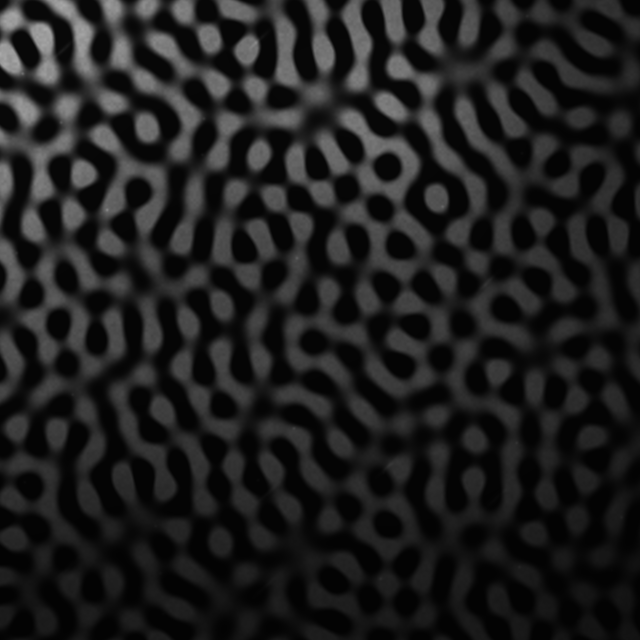
A Shadertoy shader for this pattern:

```glsl
// Soft grey labyrinth of worms, rings and dots under uneven light.
// Many plane waves of nearly equal wavelength are summed into a random field,
// then squashed to a tone, lit from the upper left, and dusted with flecks.

const float PI = 3.14159265;
const int WAVES = 56;

float hash(vec2 p) {
    vec3 q = fract(vec3(p.xyx) * 0.1031);
    q += dot(q, q.yzx + 33.33);
    return fract((q.x + q.y) * q.z);
}

float valueNoise(vec2 p) {
    vec2 cell = floor(p), f = fract(p);
    f = f * f * (3.0 - 2.0 * f);
    float low = mix(hash(cell), hash(cell + vec2(1, 0)), f.x);
    float high = mix(hash(cell + vec2(0, 1)), hash(cell + vec2(1, 1)), f.x);
    return mix(low, high, f.y);
}

// Random field of unit variance; waves near the lean angle are stronger.
float waveField(vec2 p, float frequency, float spread, float lean, float bias) {
    float sum = 0.0;
    for (int i = 0; i < WAVES; i++) {
        float id = float(i);
        float angle = PI * (id + hash(vec2(id, 3.0))) / float(WAVES);
        float k = frequency * (1.0 + spread * (hash(vec2(id, 17.0)) - 0.5));
        float phase = 2.0 * PI * hash(vec2(id, 41.0));
        float weight = 1.0 + bias * cos(2.0 * (angle - lean));
        sum += weight * cos(2.0 * PI * k * dot(p, vec2(cos(angle), sin(angle))) + phase);
    }
    return sum * sqrt(2.0 / float(WAVES));
}

float glow(vec2 p, vec2 center, float area) {
    vec2 d = p - center;
    return exp(-dot(d, d) / area);
}

// Brightness of the light over the canvas.
float illumination(vec2 p) {
    float base = 0.10 + 0.13 * smoothstep(0.0, 0.5, p.y);
    float light = base + 0.42 * glow(p, vec2(0.0, 1.0), 0.14)
                       + 0.20 * glow(p, vec2(0.6, 0.9), 0.05);
    light *= 1.0 - 0.32 * smoothstep(0.6, 1.0, p.x);
    return light * (0.9 + 0.2 * valueNoise(p * 5.0));
}

// Soft strokes, one at most per grid cell; equal radii give round specks.
float flecks(vec2 p, float grid, float chance, vec2 radii, float angle, float seed) {
    vec2 cell = floor(p * grid);
    vec2 jitter = vec2(hash(cell + seed), hash(cell + seed + 7.3));
    vec2 d = (fract(p * grid) - mix(vec2(0.3), vec2(0.7), jitter)) / grid;
    float c = cos(angle), s = sin(angle);
    d = vec2(c * d.x + s * d.y, c * d.y - s * d.x) / radii;
    return step(hash(cell + seed + 19.7), chance) * exp(-dot(d, d));
}

void mainImage(out vec4 fragColor, in vec2 fragCoord) {
    vec2 p = fragCoord / iResolution.xy;

    // Labyrinth tone
    float field = waveField(p, 17.5, 0.16, 0.42, 0.3);
    float tone = smoothstep(-0.95, 1.4, field);

    // Fine grain, visible in the bright parts only
    float grain = valueNoise(p * 240.0) + valueNoise(p * 130.0 + 50.0) - 1.0;
    tone *= 1.0 + 0.10 * grain;

    // Faint scratches and tiny specks
    float scratches = flecks(p, 6.0, 0.22, vec2(0.018, 0.003), 0.75, 5.0)
                    * (0.6 + 0.4 * valueNoise(p * 150.0));
    float specks = flecks(p, 14.0, 0.14, vec2(0.0025), 0.0, 31.0);

    float light = illumination(p);
    float grey = 0.008 + light * (0.04 + 0.96 * tone);
    grey += light * (0.45 * scratches + 0.35 * specks) * (0.3 + 0.7 * tone);
    fragColor = vec4(vec3(grey), 1.0);
}
```
